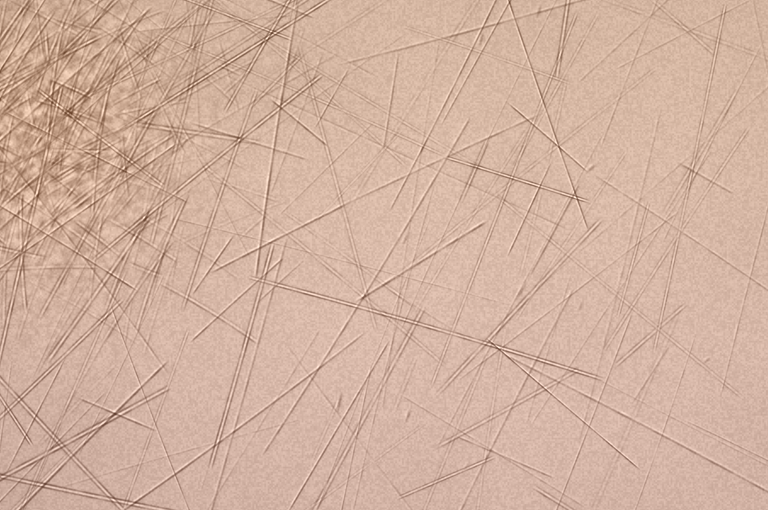
A Shadertoy shader for this pattern:

```glsl
#define LONG_COUNT 165
#define CLUMP_COUNT 230
#define FLECK_COUNT 14
#define NEEDLE_WIDTH 0.0015
#define GRAIN_AMOUNT 0.088
#define MOTTLE_AMOUNT 0.26
#define CLUMP_CENTER vec2(0.06, 0.74)
#define CLUMP_SIZE vec2(0.27, 0.30)
#define TAN_TOP vec3(0.832, 0.712, 0.632)
#define PINK_BOTTOM vec3(0.832, 0.708, 0.652)
#define SHADOW_TINT vec3(0.97, 1.0, 1.0)

// Sine-free hashes
float hash21(vec2 p) {
    vec3 q = fract(p.xyx * 0.1031);
    q += dot(q, q.yzx + 33.33);
    return fract((q.x + q.y) * q.z);
}

vec4 hash41(float n) {
    vec4 q = fract(n * vec4(0.1031, 0.1030, 0.0973, 0.1099));
    q += dot(q, q.wzxy + 33.33);
    return fract((q.xxyz + q.yzzw) * q.zywx);
}

float noise(vec2 p) {
    vec2 cell = floor(p), f = fract(p);
    f = f * f * (3.0 - 2.0 * f);
    float low = mix(hash21(cell), hash21(cell + vec2(1, 0)), f.x);
    float high = mix(hash21(cell + vec2(0, 1)), hash21(cell + vec2(1, 1)), f.x);
    return mix(low, high, f.y);
}

// Preferred directions: steep, rising, falling, and a random rest
float needleAngle(float pick, float spread) {
    float jitter = spread - 0.5;
    if (pick < 0.42) return 1.20 + 0.50 * jitter;
    if (pick < 0.64) return 0.60 + 0.45 * jitter;
    if (pick < 0.80) return -0.48 + 0.50 * jitter;
    return 3.14159 * spread;
}

// Refracting needle: dark edge, bright core, optional second dark edge
float needle(vec2 p, float angle, float halfLength, float width, float bend, float twin) {
    vec2 axis = vec2(cos(angle), sin(angle));
    float along = dot(p, axis);
    float across = dot(p, vec2(-axis.y, axis.x)) + bend * along * along;
    float w = max(width, 0.55 / iResolution.y);
    float d = across / w;
    float body = 1.0 - smoothstep(halfLength - 0.02, halfLength + 0.003, abs(along));
    float dark = exp(-d * d) + twin * exp(-(d - 4.0) * (d - 4.0));
    float bright = exp(-(d - 2.0) * (d - 2.0));
    return body * (0.42 * bright - dark);
}

// Long needles, thinning out towards the lower right
float longNeedles(vec2 p, float aspect) {
    float sum = 0.0;
    for (int i = 0; i < LONG_COUNT; i++) {
        vec4 a = hash41(float(i) + 11.0), b = hash41(float(i) + 417.0);
        vec2 center = vec2(aspect * pow(a.x, 1.25), 1.05 - 1.05 * pow(a.y, 1.2));
        float strength = mix(0.06, 0.33, b.x * b.x);
        float halfLength = mix(0.06, 0.40, b.y);
        float width = NEEDLE_WIDTH * mix(0.9, 1.4, b.z);
        float twin = 0.8 * step(0.6, b.w);
        float bend = 0.10 * (fract(b.w * 7.0) - 0.5);
        sum += strength * needle(p - center, needleAngle(a.z, a.w), halfLength, width, bend, twin);
    }
    return sum;
}

// Short needles piled up in the clump
float clumpNeedles(vec2 p) {
    float sum = 0.0;
    for (int i = 0; i < CLUMP_COUNT; i++) {
        vec4 a = hash41(float(i) + 901.0), b = hash41(float(i) + 1303.0);
        vec2 center = CLUMP_CENTER + (a.xy + b.xy - 1.0) * vec2(0.52, 0.40);
        float strength = mix(0.06, 0.24, b.z * b.z);
        float halfLength = mix(0.03, 0.15, b.w);
        float angle = needleAngle(fract(a.z + 0.35), a.w);
        sum += strength * needle(p - center, angle, halfLength, NEEDLE_WIDTH * 1.25, 0.3, 0.4);
    }
    return sum;
}

// Small stray flecks
float flecks(vec2 p, float aspect) {
    float sum = 0.0;
    for (int i = 0; i < FLECK_COUNT; i++) {
        vec4 a = hash41(float(i) + 2107.0);
        vec2 center = a.xy * vec2(aspect, 1.0);
        sum += 0.22 * needle(p - center, 0.4 + a.z, mix(0.005, 0.024, a.w * a.w), 0.0026, 0.0, 0.0);
    }
    return sum;
}

void mainImage(out vec4 fragColor, in vec2 fragCoord) {
    vec2 p = fragCoord / iResolution.y;
    float aspect = iResolution.x / iResolution.y;

    // Softly lit ground
    vec3 color = mix(PINK_BOTTOM, TAN_TOP, smoothstep(0.05, 0.95, p.y));
    vec2 lightOffset = (p - vec2(0.62 * aspect, 0.52)) / vec2(aspect, 1.0);
    color += 0.022 - 0.10 * dot(lightOffset, lightOffset);
    color += 0.018 * (noise(p * 6.0) - 0.5);

    // Brown, mottled clump
    vec2 e = (p - CLUMP_CENTER) / CLUMP_SIZE;
    float clump = exp(-dot(e, e));
    vec2 slant = vec2(p.x + 0.7 * p.y, p.y - 0.7 * p.x);
    float mottle = noise(slant * vec2(48.0, 95.0)) + 0.7 * noise(slant.yx * vec2(70.0, 130.0)) - 0.85;
    color -= clump * vec3(-0.01, 0.010, 0.030);

    // Needles broken into uneven strokes, with a soft limit
    float uneven = 0.45 + 1.1 * noise(p * 45.0);
    float relief = uneven * (longNeedles(p, aspect) + clumpNeedles(p)) + flecks(p, aspect);
    relief += MOTTLE_AMOUNT * clump * mottle;
    relief /= 1.0 + 1.1 * abs(relief);
    color += relief * SHADOW_TINT;

    // Fine grain
    color += GRAIN_AMOUNT * (noise(p * 300.0) - 0.5);
    fragColor = vec4(clamp(color, 0.0, 1.0), 1.0);
}
```
